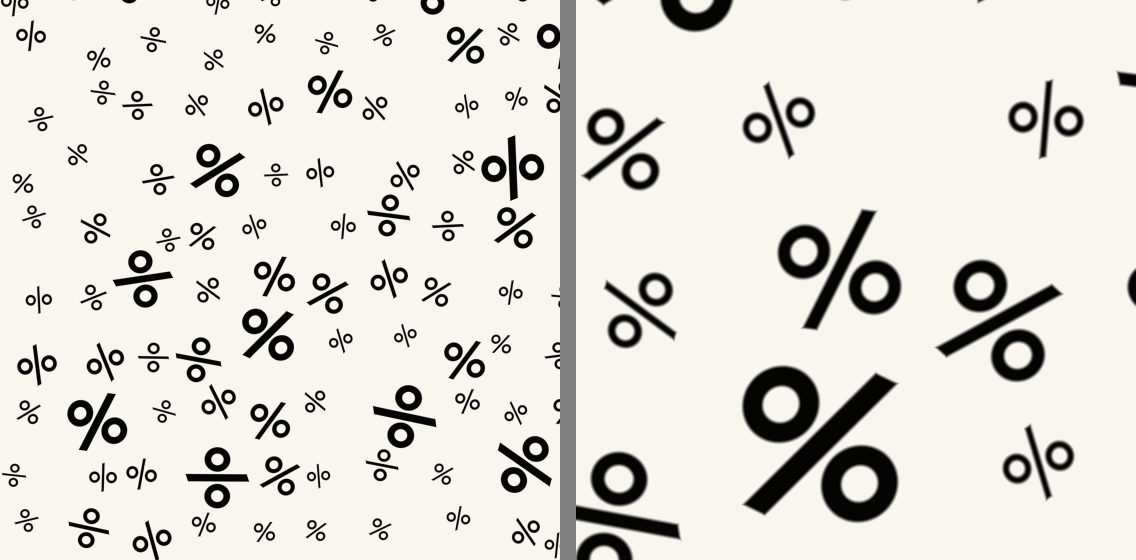
Left, the full canvas; right, a detail of the centre.
Give the GLSL for this pattern, as a Shadertoy shader.

```glsl
const vec3 PAPER = vec3(0.978, 0.966, 0.942);
const vec3 INK = vec3(0.015, 0.015, 0.012);
const float CELLS = 9.3;          // marks along the canvas height
const float JITTER = 0.28;        // random offset, in cells
const float GAP = 0.09;           // clearance between marks, in cells
const float MEDIUM_SHARE = 0.25;
const float LARGE_SHARE = 0.45;   // of the cells allowed to hold a large mark
const vec2 SMALL = vec2(0.042, 0.060);
const vec2 MEDIUM = vec2(0.064, 0.086);
const vec2 LARGE = vec2(0.100, 0.114);
const float SOFTNESS = 0.0014;    // edge half width, in canvas units

// Proportions relative to the bar length
const float RING_OFFSET = 0.30;
const float RING_RADIUS = 0.148;
const vec2 RING_HALF_WIDTH = vec2(0.041, 0.052);  // small, large
const vec2 BAR_HALF_WIDTH = vec2(0.039, 0.060);   // small, large
const float END_SLANT = 0.35;

const float PI = 3.14159265;

vec3 hash3(vec2 p) {
    vec3 q = fract(vec3(p.xyx) * vec3(0.1031, 0.1030, 0.0973));
    q += dot(q, q.yxz + 33.33);
    return fract((q.xxy + q.yzz) * q.zyx);
}

// Bar length in canvas units; large marks never sit in adjacent cells
float markLength(vec2 cell) {
    vec3 h = hash3(cell + 71.0);
    if (mod(cell.x + 2.0 * cell.y, 5.0) < 0.5 && h.x < LARGE_SHARE)
        return mix(LARGE.x, LARGE.y, h.y);
    if (h.z < MEDIUM_SHARE) return mix(MEDIUM.x, MEDIUM.y, h.y);
    return mix(SMALL.x, SMALL.y, h.y * h.y);
}

vec2 scatter(vec2 cell) {
    return cell + 0.5 + JITTER * (2.0 * hash3(cell + 13.0).xy - 1.0);
}

// Scattered centre, pushed away from crowding neighbours
vec2 markCentre(vec2 cell, float size) {
    vec2 centre = scatter(cell);
    vec2 push = vec2(0.0);
    for (int j = -1; j <= 1; j++)
    for (int i = -1; i <= 1; i++) {
        if (i == 0 && j == 0) continue;
        vec2 other = cell + vec2(i, j);
        float otherSize = markLength(other);
        vec2 away = centre - scatter(other);
        float dist = max(length(away), 0.001);
        float overlap = 0.5 * (size + otherSize) * CELLS + GAP - dist;
        push += away / dist * max(overlap, 0.0) * otherSize / (size + otherSize);
    }
    return centre + push;
}

// Percent sign with an upright bar of length 1
float percentSign(vec2 p, float weight) {
    float barHalf = mix(BAR_HALF_WIDTH.x, BAR_HALF_WIDTH.y, weight);
    float ringHalf = mix(RING_HALF_WIDTH.x, RING_HALF_WIDTH.y, weight);
    float bar = max(abs(p.x) - barHalf, abs(p.y - END_SLANT * p.x) - 0.5);
    vec2 q = vec2(abs(p.x) - RING_OFFSET, 0.95 * p.y);
    float ring = abs(length(q) - RING_RADIUS) - ringHalf;
    return min(bar, ring);
}

void mainImage(out vec4 fragColor, in vec2 fragCoord) {
    vec2 uv = fragCoord / iResolution.y;
    vec2 home = floor(uv * CELLS);

    // Nearest mark among the surrounding cells
    float dist = 1.0;
    for (int j = -1; j <= 1; j++)
    for (int i = -1; i <= 1; i++) {
        vec2 cell = home + vec2(i, j);
        float size = markLength(cell);
        vec2 p = (uv - markCentre(cell, size) / CELLS) / size;
        float angle = PI * hash3(cell + 37.0).z;
        float c = cos(angle), s = sin(angle);
        p = vec2(c * p.x + s * p.y, c * p.y - s * p.x);
        float weight = smoothstep(SMALL.x, LARGE.y, size);
        dist = min(dist, percentSign(p, weight) * size);
    }

    float soft = max(SOFTNESS, 0.7 / iResolution.y);
    float ink = 1.0 - smoothstep(-soft, soft, dist);
    fragColor = vec4(mix(PAPER, INK, ink), 1.0);
}
```
